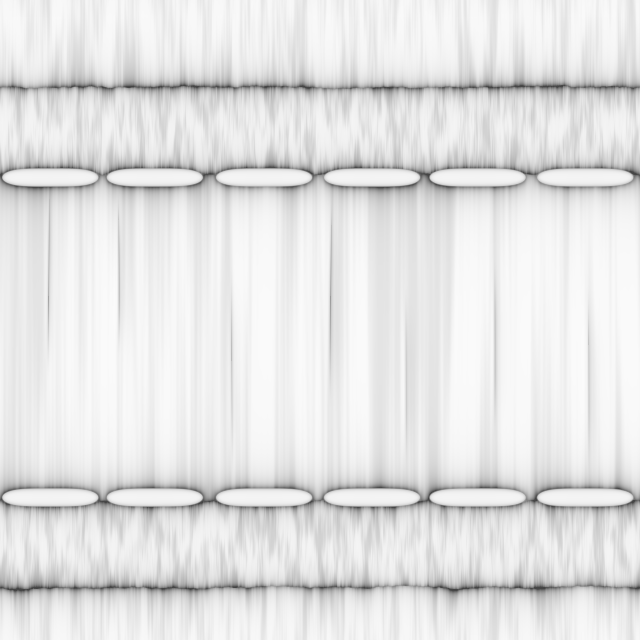
Reproduce this texture map procedurally as a Shadertoy shader.

```glsl
// Pale stitched cloth shading: a wide pleated panel between two rows of six
// flat stitches, each bordered by a fuzzy fibre band and a wavy seam.
// Stretched gradient noise makes the fibres; distances darken the crevices.

const float STITCHES = 6.0;                      // stitches across each row
const float CENTER_Y = 0.4727;                   // mirror line of the layout
const float ROW_OFFSET = 0.25;                   // mirror line to stitch row
const float SEAM_OFFSET = 0.391;                 // mirror line to outer seam
const vec2 STITCH_RADIUS = vec2(0.0755, 0.0145);
const float STITCH_SHIFT = -0.005;
const float STITCH_JITTER = 0.008;
const float FOLD_LIFT = 0.005;                   // fold sits outside the row
const float SEAM_WAVE = 0.005;
const float CLOTH_TONE = 0.98;
const float STITCH_TONE = 0.955;
const float DARKEST_TONE = 0.27;
const int CREASES = 7;

float hash(vec2 p) {
    vec3 q = fract(p.xyx * 0.1031);
    q += dot(q, q.yzx + 33.33);
    return fract((q.x + q.y) * q.z);
}

// Slope of one lattice corner, wrapped across x
float corner(vec2 cell, vec2 offset, float period, float seed) {
    float angle = 6.2832 * hash(vec2(mod(cell.x, period), cell.y) + seed * 17.3);
    return dot(vec2(cos(angle), sin(angle)), offset);
}

float gradientNoise(vec2 p, float period, float seed) {
    vec2 i = floor(p), f = fract(p), e = vec2(1.0, 0.0);
    vec2 u = f * f * f * (f * (f * 6.0 - 15.0) + 10.0);
    return mix(mix(corner(i, f, period, seed),
                   corner(i + e, f - e, period, seed), u.x),
               mix(corner(i + e.yx, f - e.yx, period, seed),
                   corner(i + e.xx, f - e.xx, period, seed), u.x), u.y);
}

// Vertical fibres: frequency is the count across and along the canvas
float streaks(vec2 p, vec2 frequency, float seed) {
    float sum = 0.0, weight = 1.0;
    for (int i = 0; i < 4; i++) {
        sum += weight * gradientNoise(p * frequency + vec2(0.0, 0.37), frequency.x, seed);
        frequency = vec2(floor(frequency.x * 2.1), frequency.y * 1.4);
        weight *= 0.68;
        seed += 3.0;
    }
    return sum;
}

// Signed distance to a flattened superellipse
float stitchDistance(vec2 p) {
    vec2 q = abs(p / STITCH_RADIUS);
    float f = max(sqrt(q.x * q.x * q.x * q.x + q.y * q.y), 1e-4);
    vec2 slope = vec2(2.0 * q.x * q.x * q.x, q.y) / (f * STITCH_RADIUS);
    return (f - 1.0) / max(length(slope), 1.0);
}

float nearestStitch(float x, float height) {
    float nearest = 1.0, cell = floor(x * STITCHES);
    for (int i = -1; i <= 1; i++) {
        float id = cell + float(i);
        float jitter = hash(vec2(mod(id, STITCHES), 4.0)) - 0.5;
        float center = (id + 0.5) / STITCHES + STITCH_SHIFT + STITCH_JITTER * jitter;
        nearest = min(nearest, stitchDistance(vec2(x - center, height)));
    }
    return nearest;
}

float smoothMin(float a, float b, float k) {
    float h = max(k - abs(a - b), 0.0) / k;
    return min(a, b) - h * h * k * 0.25;
}

// Contact shadow: dark core, soft flank and faint wide falloff
float crevice(float d) {
    return 0.33 * exp(-d / 0.0035) + 0.18 * exp(-d / 0.014) + 0.07 * exp(-d / 0.045);
}

// Thin bowed creases, each with a shaded flank and a light lip
float creases(vec2 p) {
    float sum = 0.0;
    for (int i = 0; i < CREASES; i++) {
        float id = float(i), a = hash(vec2(id, 11.0)), b = hash(vec2(id, 23.0));
        float x = (id + 0.25 + 0.5 * a) / float(CREASES);
        float d = p.x - x - 0.02 * (b - 0.5) * p.y - 0.16 * (a - 0.5) * p.y * p.y;
        float along = (p.y - 0.24 * (b - 0.5)) / (0.13 + 0.07 * a);
        float fade = 1.0 - smoothstep(0.2, 1.0, abs(along));
        float shade = (0.08 + 0.22 * b) * exp(-abs(d) / 0.0012);
        shade += 0.06 * exp(-abs(d) / 0.01) * step(0.0, d);
        shade -= 0.035 * exp(-abs(d + 0.004) / 0.003);
        sum += shade * fade;
    }
    return sum;
}

void mainImage(out vec4 fragColor, in vec2 fragCoord) {
    vec2 uv = fragCoord / iResolution.xy;
    float pixel = 1.0 / iResolution.y;
    float h = fract(uv.y - CENTER_Y + 0.5) - 0.5;
    float side = h < 0.0 ? 1.0 : 2.0, t = abs(h);

    // Wavy fold and seam edges
    float ripple = gradientNoise(vec2(uv.x * 48.0, 0.4), 48.0, side);
    float sway = gradientNoise(vec2(uv.x * 15.0, 0.3), 15.0, side + 5.0);
    float fold = ROW_OFFSET + FOLD_LIFT + 0.003 * ripple;
    float seam = SEAM_OFFSET + SEAM_WAVE * (sway + 0.8 * abs(ripple) - 0.2);

    // Fibre character of the three bands
    float outerY = fract(uv.y - CENTER_Y);
    float panel = streaks(vec2(uv.x, h), vec2(23.0, 1.1), 1.0);
    float fuzz = streaks(vec2(uv.x, h), vec2(53.0, 13.0), 2.0);
    float outer = streaks(vec2(uv.x, outerY), vec2(37.0, 5.0), 3.0);
    float inFuzz = smoothstep(-pixel, pixel, t - fold);
    float inOuter = smoothstep(-pixel, pixel, t - seam);
    float fibre = mix(mix(panel, fuzz, inFuzz), outer, inOuter);
    float depth = mix(mix(0.085, 0.105, inFuzz), 0.09, inOuter);
    float cloth = CLOTH_TONE - depth * smoothstep(-0.35, 0.75, fibre);
    cloth -= creases(vec2(uv.x, h)) * (1.0 - inFuzz);

    // Crevices around stitches, folds and seams
    float stitch = nearestStitch(uv.x, t - ROW_OFFSET);
    float rowGap = max(smoothMin(stitch, abs(t - fold), 0.008), 0.0);
    float ragged = 1.0 + 0.5 * clamp(fibre, -0.8, 0.8);
    float uneven = 0.95 + 0.5 * sway;
    cloth -= ragged * (crevice(rowGap) + uneven * crevice(abs(t - seam)));
    cloth = max(cloth, DARKEST_TONE);

    // Smooth stitches with a shaded rim
    float thread = STITCH_TONE - 0.24 * exp(min(stitch, 0.0) / 0.0025);
    float tone = mix(cloth, thread, smoothstep(pixel, -pixel, stitch));
    fragColor = vec4(vec3(clamp(tone, 0.0, 1.0)), 1.0);
}
```
